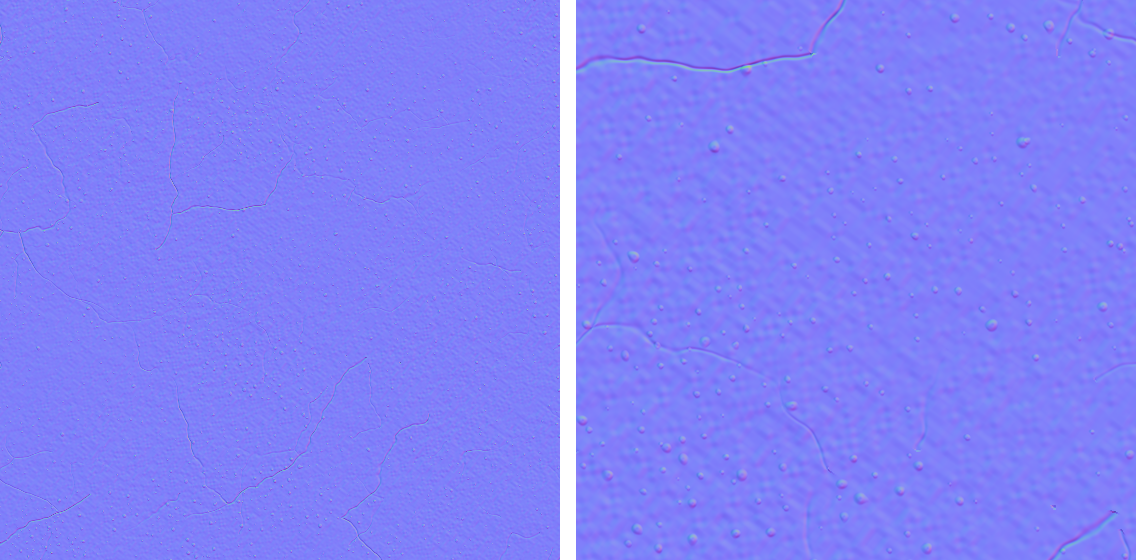
Left, the full canvas; right, a detail of the centre.
This texture map is drawn by a three.js fragment shader. Its source:

```glsl
varying vec2 vUv;

const float SAMPLE_STEP = 0.0012;
const float FINE_GRAIN_SCALE = 230.0;
const float FINE_GRAIN_HEIGHT = 0.00042;
const float COARSE_GRAIN_SCALE = 90.0;
const float COARSE_GRAIN_HEIGHT = 0.0004;
const float SWELL_SCALE = 11.0;
const float SWELL_HEIGHT = 0.0009;
const float BUMP_STEEPNESS = 0.2;
const float BUMP_SPARSE = 0.07;
const float BUMP_DENSE = 0.42;
const float CRACK_WIDTH = 0.0017;
const float CRACK_DEPTH = 0.0007;
const float CRACK_SCALE = 4.6;
const float HAIRLINE_SCALE = 9.5;
const float FLAT_BLUE = 0.98;
const float BLUE_FALLOFF = 0.9;
const vec2 SLOPE_STRENGTH = vec2(0.8, 1.0);
const mat2 TURN = mat2(0.8, 0.6, -0.6, 0.8);

float hash(vec2 p) {
  return fract(sin(dot(p, vec2(127.1, 311.7))) * 43758.5453);
}

vec2 hash2(vec2 p) {
  return vec2(hash(p), hash(p + 57.3));
}

float noise(vec2 p) {
  vec2 i = floor(p);
  vec2 f = fract(p);
  f = f * f * (3.0 - 2.0 * f);
  return mix(mix(hash(i), hash(i + vec2(1.0, 0.0)), f.x),
             mix(hash(i + vec2(0.0, 1.0)), hash(i + vec2(1.0, 1.0)), f.x), f.y);
}

vec2 noise2(vec2 p) {
  return vec2(noise(p), noise(p + 31.7)) - 0.5;
}

// Sparse rough pebbles, clustered in patches
float bumps(vec2 p, float scale, float seed) {
  vec2 q = TURN * p * scale + seed;
  vec2 cell = floor(q);
  float patchiness = smoothstep(0.52, 0.85, noise(cell * 6.0 / scale + seed));
  float present = step(hash(cell + 3.1), mix(BUMP_SPARSE, BUMP_DENSE, patchiness));
  float radius = mix(0.1, 0.24, hash(cell + 8.7));
  vec2 centre = 0.35 + 0.3 * hash2(cell);
  float d = length(fract(q) - centre) * (0.7 + 0.6 * noise(q * 4.0));
  float dome = 1.0 - smoothstep(0.2 * radius, radius, d);
  return present * dome * BUMP_STEEPNESS * radius / scale;
}

// Groove along the borders of warped cells, with some borders left out
float cracks(vec2 p, float scale, float share, float seed) {
  vec2 q = p + 0.11 * noise2(p * 7.0 + seed) + 0.022 * noise2(p * 32.0) + 0.006 * noise2(p * 95.0);
  q = q * scale + seed;
  vec2 base = floor(q);
  vec2 nearA = vec2(9.0);
  vec2 nearB = vec2(9.0);
  vec2 idA = base;
  vec2 idB = base;
  for (int y = -1; y <= 1; y++) {
    for (int x = -1; x <= 1; x++) {
      vec2 id = base + vec2(float(x), float(y));
      vec2 r = id + hash2(id) - q;
      if (dot(r, r) < dot(nearA, nearA)) {
        nearB = nearA;
        idB = idA;
        nearA = r;
        idA = id;
      } else if (dot(r, r) < dot(nearB, nearB)) {
        nearB = r;
        idB = id;
      }
    }
  }
  float border = (dot(nearB, nearB) - dot(nearA, nearA)) / (2.0 * max(length(nearB - nearA), 0.001));
  float t = border / scale / CRACK_WIDTH;
  float kept = step(hash(idA + idB + 0.5), share);
  float fade = smoothstep(0.25, 0.7, noise(p * 9.0 + seed * 2.0));
  return kept * fade * exp(-t * t);
}

float height(vec2 p) {
  float roughness = 0.75 + 0.5 * noise(p * 5.0);
  float h = FINE_GRAIN_HEIGHT * noise(TURN * p * FINE_GRAIN_SCALE);
  h += COARSE_GRAIN_HEIGHT * noise(TURN * TURN * p * COARSE_GRAIN_SCALE);
  h *= roughness;
  h += SWELL_HEIGHT * noise(p * SWELL_SCALE);
  h += bumps(p, 62.0, 4.3) + bumps(p, 105.0, 19.6);

  // Cracks thin out toward the upper right
  float worn = 1.0 - 0.8 * smoothstep(0.9, 1.6, p.x + 0.7 * p.y);
  float groove = cracks(p, CRACK_SCALE, 0.6, 2.4);
  groove += 0.55 * cracks(p, HAIRLINE_SCALE, 0.45, 13.8);
  return h - CRACK_DEPTH * worn * groove;
}

void main() {
  // Slope of the height field by forward differences
  float h = height(vUv);
  float hx = height(vUv + vec2(SAMPLE_STEP, 0.0));
  float hy = height(vUv + vec2(0.0, SAMPLE_STEP));
  vec2 slope = SLOPE_STRENGTH * vec2(h - hx, h - hy) / SAMPLE_STEP;

  // Pack the surface direction into colour
  vec2 tilt = slope / sqrt(1.0 + dot(slope, slope));
  float blue = FLAT_BLUE - BLUE_FALLOFF * dot(tilt, tilt);
  gl_FragColor = vec4(0.5 + 0.5 * tilt, blue, 1.0);
}
```
